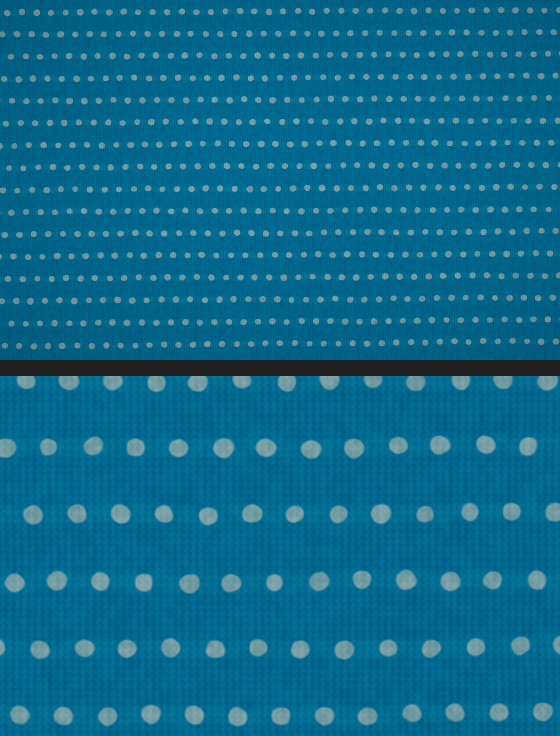
Top, the full canvas; bottom, a detail of the centre.
A Shadertoy shader for this texture:

```glsl
#define ROWS 16.24
#define COLUMNS 38.6
#define ROW_SHIFT 0.417
#define FIRST_DOT 0.55
#define DOT_RADIUS vec2(0.218, 0.136)
#define ROW_JITTER 0.13
#define DOT_JITTER 0.05
#define STITCHES vec2(230.0, 150.0)
#define VIGNETTE 0.13

const vec3 DEEP_BLUE = vec3(0.000, 0.360, 0.510);
const vec3 BRIGHT_BLUE = vec3(0.000, 0.430, 0.580);
const vec3 BAND_TEAL = vec3(0.020, 0.460, 0.590);
const vec3 DOT_SHADE = vec3(0.340, 0.530, 0.560);
const vec3 DOT_LIGHT = vec3(0.520, 0.640, 0.655);

float hash(vec2 p) {
    return fract(sin(dot(p, vec2(127.1, 311.7))) * 43758.5453);
}

float noise(vec2 p) {
    vec2 cell = floor(p);
    vec2 f = fract(p);
    f = f * f * (3.0 - 2.0 * f);
    float low = mix(hash(cell), hash(cell + vec2(1, 0)), f.x);
    float high = mix(hash(cell + vec2(0, 1)), hash(cell + vec2(1, 1)), f.x);
    return mix(low, high, f.y);
}

// Vertical ribs of slanted stitches, averaging one half
float knit(vec2 uv) {
    vec2 stitch = uv * STITCHES;
    stitch.x += 0.5 * noise(uv * vec2(9.0, 14.0));
    vec2 pixel = STITCHES / iResolution.xy;
    vec2 fade = 1.0 - smoothstep(0.35, 0.8, pixel);
    float rib = sin(6.2832 * stitch.x) * fade.x;
    float slant = abs(fract(stitch.x) - 0.5);
    float course = sin(6.2832 * (stitch.y + slant)) * fade.y;
    float grain = noise(stitch * vec2(1.0, 0.7)) - 0.5;
    return clamp(0.5 + 0.32 * rib + 0.2 * course + 0.55 * grain, 0.0, 1.0);
}

void mainImage(out vec4 fragColor, in vec2 fragCoord) {
    vec2 uv = fragCoord / iResolution.xy;
    float down = 1.0 - uv.y;

    // Rows lean slightly, more so near the bottom
    float tilt = 0.10 + 0.17 * down * down * down;
    float rowPos = down * ROWS - tilt * (0.5 - uv.x);
    rowPos += 0.05 * (noise(vec2(uv.x * 6.0, down * 5.0)) - 0.5);
    float row = floor(rowPos);

    // Each row slides sideways by a nearly constant step
    float slide = FIRST_DOT - ROW_SHIFT * row;
    slide += ROW_JITTER * (hash(vec2(row, 4.0)) - 0.5);
    float columnPos = uv.x * COLUMNS - slide + 0.5;
    vec2 id = vec2(floor(columnPos), row);
    vec2 local = vec2(fract(columnPos), rowPos - row) - 0.5;
    local -= DOT_JITTER * (vec2(hash(id), hash(id + 37.0)) - 0.5);

    // Knitted ground with a paler band behind each row
    float weave = knit(uv);
    vec3 color = mix(DEEP_BLUE, BRIGHT_BLUE, weave);
    float band = 1.0 - smoothstep(0.07, 0.19, abs(local.y));
    color = mix(color, BAND_TEAL, band * (0.25 + 0.4 * weave));

    // Soft, uneven woven dots
    float size = 0.94 + 0.12 * hash(id + 71.0);
    float fray = 0.22 * (noise(uv * STITCHES * 0.8) - 0.5);
    float radial = length(local / (DOT_RADIUS * size)) + fray;
    float pixel = ROWS / (iResolution.y * DOT_RADIUS.y);
    float softness = max(0.16, 0.6 * pixel);
    float dotMask = 1.0 - smoothstep(1.0 - softness, 1.0 + softness, radial);
    float speckle = noise(uv * STITCHES * 1.1 + 19.0);
    float light = 0.2 + 0.35 * weave + 0.5 * speckle + 0.15 * hash(id + 11.0);
    vec3 dotColor = mix(DOT_SHADE, DOT_LIGHT, clamp(light, 0.0, 1.0));
    color = mix(color, dotColor, dotMask * 0.95);

    // Uneven lighting that falls off to the corners
    vec2 fromCenter = 2.0 * uv - 1.0;
    float shade = 1.03 - VIGNETTE * 0.5 * dot(fromCenter, fromCenter);
    shade += 0.03 * (noise(uv * vec2(5.0, 3.0)) - 0.5);
    fragColor = vec4(color * shade, 1.0);
}
```
